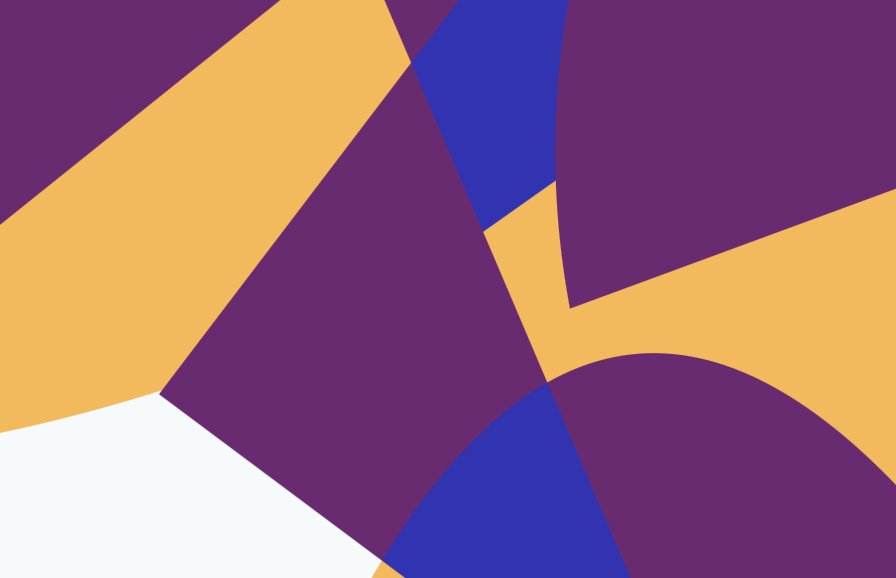
Reproduce this background procedurally as a Shadertoy shader.

```glsl
const vec3 PURPLE = vec3(0.41, 0.167, 0.44);
const vec3 AMBER = vec3(0.95, 0.73, 0.36);
const vec3 BLUE = vec3(0.196, 0.2, 0.69);
const vec3 WHITE = vec3(0.97, 0.98, 0.985);

// Smooth coverage of the region where the field is positive
float cover(float field) {
    return clamp(field / max(fwidth(field), 1e-6) + 0.5, 0.0, 1.0);
}

// Coverage of the half-plane to the left of the direction a -> b
float leftOf(vec2 p, vec2 a, vec2 b) {
    vec2 along = normalize(b - a), q = p - a;
    return cover(along.x * q.y - along.y * q.x);
}

void mainImage(out vec4 fragColor, in vec2 fragCoord) {
    vec2 p = fragCoord / iResolution.y;

    // Straight cuts
    float eastOfDiagonal = leftOf(p, vec2(0.665, 1.0), vec2(1.091, 0.0));
    float wedge = leftOf(p, vec2(0.794, 1.0), vec2(0.275, 0.318))
                * leftOf(p, vec2(0.275, 0.318), vec2(0.701, 0.0));
    float corner = leftOf(p, vec2(0.0, 0.611), vec2(0.485, 1.0));
    float aboveBand = leftOf(p, vec2(0.836, 0.599), vec2(0.962, 0.688));

    // Slightly tilted parabolic hill
    float drop = 0.389 - p.y;
    float lean = p.x - 1.131 - 0.086 * drop;
    float hill = cover(0.70 * drop - lean * lean);

    // Upper right panel with a bowed left side
    float bow = p.y - 0.739;
    float panel = cover(p.x - 0.9606 - 0.342 * bow * bow)
                * leftOf(p, vec2(0.986, 0.466), vec2(1.5515, 0.674));

    // Gently rising white floor
    float fill = cover(0.251 + p.x * (0.21 + 0.19 * p.x) - p.y);

    // West of the diagonal
    vec3 west = mix(AMBER, WHITE, fill * (1.0 - hill));
    west = mix(west, PURPLE, corner);
    west = mix(west, mix(PURPLE, BLUE, hill), wedge);

    // East of the diagonal
    vec3 east = mix(AMBER, BLUE, aboveBand);
    east = mix(east, PURPLE, max(panel, hill));
    east = mix(PURPLE, east, wedge);

    fragColor = vec4(mix(west, east, eastOfDiagonal), 1.0);
}
```
